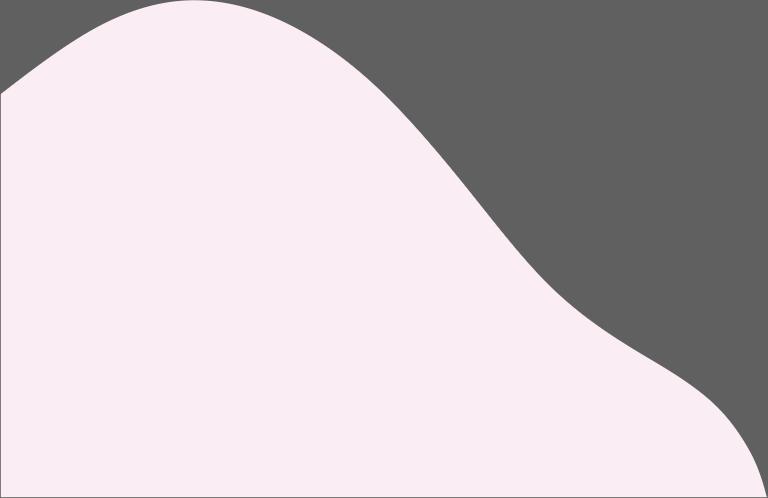
Reproduce this background procedurally as a Shadertoy shader.

```glsl
#define HILL_COLOR vec3(0.985, 0.928, 0.956)
#define BACK_COLOR vec3(0.377, 0.377, 0.377)
#define MARGIN vec2(0.00105, 0.00163)
#define KNOT_COUNT 11

// Ridge knots: position across, height, slope
const vec3 RIDGE[KNOT_COUNT] = vec3[KNOT_COUNT](
    vec3(0.0000, 0.8100,  1.200),
    vec3(0.1042, 0.9257,  0.956),
    vec3(0.2526, 0.9995,  0.000),
    vec3(0.4036, 0.9277, -0.925),
    vec3(0.5078, 0.7992, -1.557),
    vec3(0.6120, 0.6145, -1.928),
    vec3(0.7161, 0.4257, -1.511),
    vec3(0.8203, 0.3032, -0.956),
    vec3(0.9115, 0.2129, -1.203),
    vec3(0.9701, 0.1104, -2.544),
    vec3(0.9987, 0.0000, -6.170));

// Cubic Hermite span: returns height and slope at x
vec2 hermite(vec3 a, vec3 b, float x) {
    float span = b.x - a.x;
    float t = clamp((x - a.x) / span, 0.0, 1.0);
    float rise = b.y - a.y;
    float c1 = a.z * span;
    float c2 = 3.0 * rise - (2.0 * a.z + b.z) * span;
    float c3 = (a.z + b.z) * span - 2.0 * rise;
    float height = a.y + t * (c1 + t * (c2 + t * c3));
    float slope = (c1 + t * (2.0 * c2 + t * 3.0 * c3)) / span;
    return vec2(height, slope);
}

vec2 ridgeAt(float x) {
    vec2 ridge = hermite(RIDGE[0], RIDGE[1], x);
    for (int i = 1; i < KNOT_COUNT - 1; i++) {
        if (x >= RIDGE[i].x) ridge = hermite(RIDGE[i], RIDGE[i + 1], x);
    }
    return ridge;
}

// Edge coverage from a signed distance measured in pixels
float coverage(float inside) {
    return clamp(inside + 0.5, 0.0, 1.0);
}

void mainImage(out vec4 fragColor, in vec2 fragCoord) {
    vec2 uv = fragCoord / iResolution.xy;

    // Distance below the ridge, corrected for its steepness
    vec2 ridge = ridgeAt(uv.x);
    float steepness = ridge.y * iResolution.y / iResolution.x;
    float below = (ridge.x - uv.y) * iResolution.y / sqrt(1.0 + steepness * steepness);

    // Narrow margin at the left and bottom
    vec2 inset = (uv - MARGIN) * iResolution.xy;
    float hill = coverage(below) * coverage(inset.x) * coverage(inset.y);

    fragColor = vec4(mix(BACK_COLOR, HILL_COLOR, hill), 1.0);
}
```
